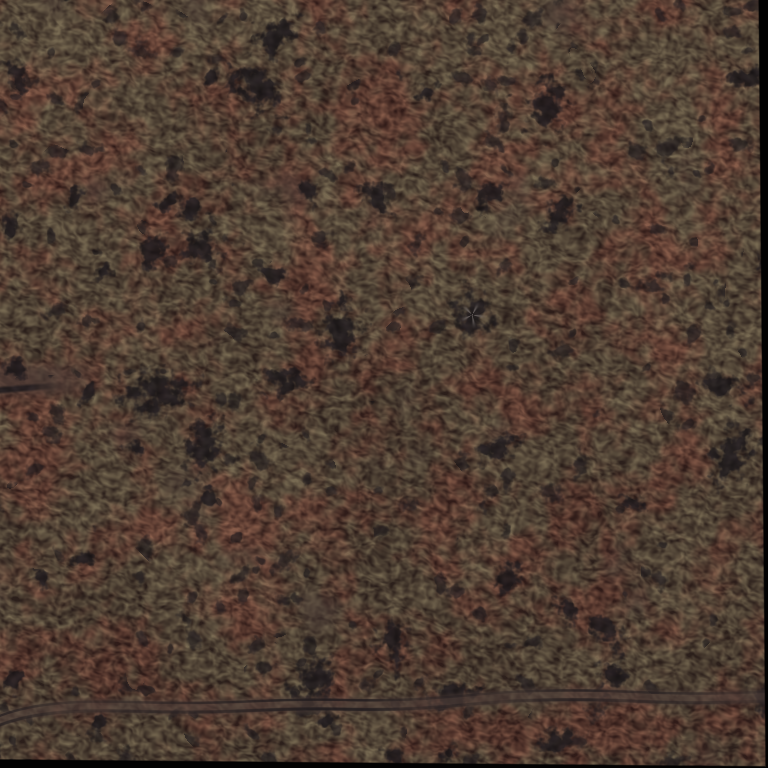
Give the GLSL for this texture, as a three.js fragment shader.

```glsl
// Dry brown scrubland seen from above: grainy grass, dark shrubs and a wheel track.
varying vec2 vUv;

const float TAU = 6.2831853;
const vec3 SOIL_DARK = vec3(0.195, 0.138, 0.125);
const vec3 SOIL_LIGHT = vec3(0.425, 0.350, 0.292);
const vec3 RUST = vec3(1.10, 0.90, 0.87);
const vec3 OLIVE = vec3(0.97, 1.03, 0.96);
const vec3 BARE_EARTH = vec3(0.285, 0.225, 0.205);
const vec3 SHRUB = vec3(0.115, 0.098, 0.110);
const vec3 PALE_TWIG = vec3(0.43, 0.40, 0.39);
const vec3 BORDER = vec3(0.008, 0.006, 0.006);

vec2 hash2(vec2 p) {
  vec3 q = fract(p.xyx * vec3(0.1031, 0.1030, 0.0973));
  q += dot(q, q.yzx + 33.33);
  return fract((q.xx + q.yz) * q.zy);
}

float cornerSlope(vec2 cell, vec2 offset) {
  float angle = TAU * hash2(cell).x;
  return dot(vec2(cos(angle), sin(angle)), offset);
}

// Gradient noise, about -0.7 to 0.7
float gradientNoise(vec2 p) {
  vec2 i = floor(p), f = fract(p), e = vec2(1.0, 0.0);
  vec2 u = f * f * f * (f * (f * 6.0 - 15.0) + 10.0);
  float low = mix(cornerSlope(i, f), cornerSlope(i + e.xy, f - e.xy), u.x);
  float high = mix(cornerSlope(i + e.yx, f - e.yx), cornerSlope(i + e.xx, f - e.xx), u.x);
  return mix(low, high, u.y);
}

float fbm(vec2 p) {
  float sum = 0.0, gain = 1.0;
  for (int i = 0; i < 3; i++) {
    sum += gain * gradientNoise(p);
    p = p * 2.03 + 17.7;
    gain *= 0.55;
  }
  return sum;
}

vec2 rotate(vec2 p, float angle) {
  float c = cos(angle), s = sin(angle);
  return vec2(c * p.x - s * p.y, s * p.x + c * p.y);
}

// Soft ragged blots, one per chosen grid cell; returns coverage
float blots(vec2 p, float cells, float density, float size, float ragged) {
  vec2 home = floor(p * cells);
  float cover = 0.0;
  for (int y = -1; y <= 1; y++) {
    for (int x = -1; x <= 1; x++) {
      vec2 cell = home + vec2(float(x), float(y));
      vec2 place = hash2(cell + cells), traits = hash2(cell + 3.0 * cells);
      vec2 d = rotate(p - (cell + 0.15 + 0.7 * place) / cells, traits.y * TAU);
      float radius = size * (0.45 + 0.75 * traits.x * traits.x);
      float reach = length(d * vec2(0.8, 1.25)) / radius + ragged;
      float chosen = step(hash2(cell + 7.0 * cells).x, density);
      cover = max(cover, chosen * (1.0 - smoothstep(0.45, 1.25, reach)));
    }
  }
  return cover;
}

float line(float d, float width) {
  return 1.0 - smoothstep(width * 0.4, width * 1.6, abs(d));
}

// Fine tilted tufts, slightly longer than tall
float grassGrain(vec2 p) {
  vec2 warp = vec2(fbm(p * 23.0), fbm(p * 23.0 + 40.0)) * 0.006;
  vec2 q = rotate(p + warp, 0.3);
  return 0.85 * gradientNoise(q * vec2(78.0, 112.0))
       + 0.55 * gradientNoise(q * vec2(150.0, 205.0) + 9.0)
       + 0.35 * gradientNoise(q * vec2(36.0, 48.0) + 31.0);
}

float trackHeight(float x) {
  return 0.081 - 0.019 * exp(-x * 18.0) + 0.012 * smoothstep(0.45, 0.68, x) + 0.002 * sin(x * 19.0);
}

vec3 addTrack(vec3 color, vec2 p, float wear) {
  float d = p.y - trackHeight(p.x);
  color = mix(color, BARE_EARTH * 1.06, 0.65 * line(d, 0.009));
  float ruts = max(line(d - 0.006, 0.0016), line(d + 0.006, 0.0020));
  return mix(color, SHRUB, ruts * clamp(0.55 + wear, 0.2, 0.8));
}

// Small pale plant with thin bare arms
float twigStar(vec2 d) {
  float r = length(d);
  float arms = pow(abs(cos(2.5 * atan(d.y, d.x) + 0.4)), 10.0);
  return arms * (1.0 - smoothstep(0.006, 0.020, r));
}

void main() {
  vec2 p = vUv;
  float patches = fbm(p * 5.0 + 3.0);
  float ragged = 1.1 * fbm(p * 55.0 + 8.0);

  // Grass tone and hue
  float tone = 0.57 + grassGrain(p) + 0.20 * patches + 0.12 * (p.y - 0.5);
  vec3 color = mix(SOIL_DARK, SOIL_LIGHT, clamp(tone, -0.1, 1.25));
  float hue = fbm(p * 11.0 + 60.0) + 0.4 * gradientNoise(p * 60.0);
  color *= mix(OLIVE, RUST, smoothstep(-0.3, 0.55, hue));

  // Worn bare ground and the lane at the left
  float bare = smoothstep(0.3, 0.75, fbm(p * 6.0 + 90.0));
  float lane = line(p.y - 0.505, 0.018) * (1.0 - smoothstep(0.06, 0.15, p.x));
  color = mix(color, BARE_EARTH, max(0.6 * bare, 0.7 * lane));
  float laneRut = line(p.y - 0.492 - 0.08 * p.x, 0.004) * (1.0 - smoothstep(0.03, 0.09, p.x));

  // Scattered shrubs, clustered flecks and one big bush
  float shrubs = blots(p, 13.0, 0.30, 0.024, ragged);
  float flecks = blots(p, 34.0, 0.22 + 0.35 * patches, 0.012, ragged);
  float bush = 1.0 - smoothstep(0.3, 1.2, length((p - vec2(0.205, 0.487)) / vec2(0.045, 0.03)) + ragged);
  vec2 starOffset = p - vec2(0.615, 0.59);
  float starShade = 1.0 - smoothstep(0.3, 1.2, length(starOffset) / 0.027 + ragged);
  float dark = max(max(shrubs, 0.75 * flecks), max(max(bush, starShade), laneRut));
  color = mix(color, SHRUB * (1.0 + 0.6 * gradientNoise(p * 90.0)), 0.85 * dark);

  color = addTrack(color, p, 0.6 * patches);
  color = mix(color, PALE_TWIG, 0.75 * twigStar(starOffset));

  // Slightly tilted black border at the right and bottom
  float inside = min(mix(0.997, 0.988, p.y) - p.x, p.y - mix(0.011, 0.002, p.x));
  color = mix(BORDER, color, smoothstep(-0.001, 0.0015, inside));
  gl_FragColor = vec4(color, 1.0);
}
```
